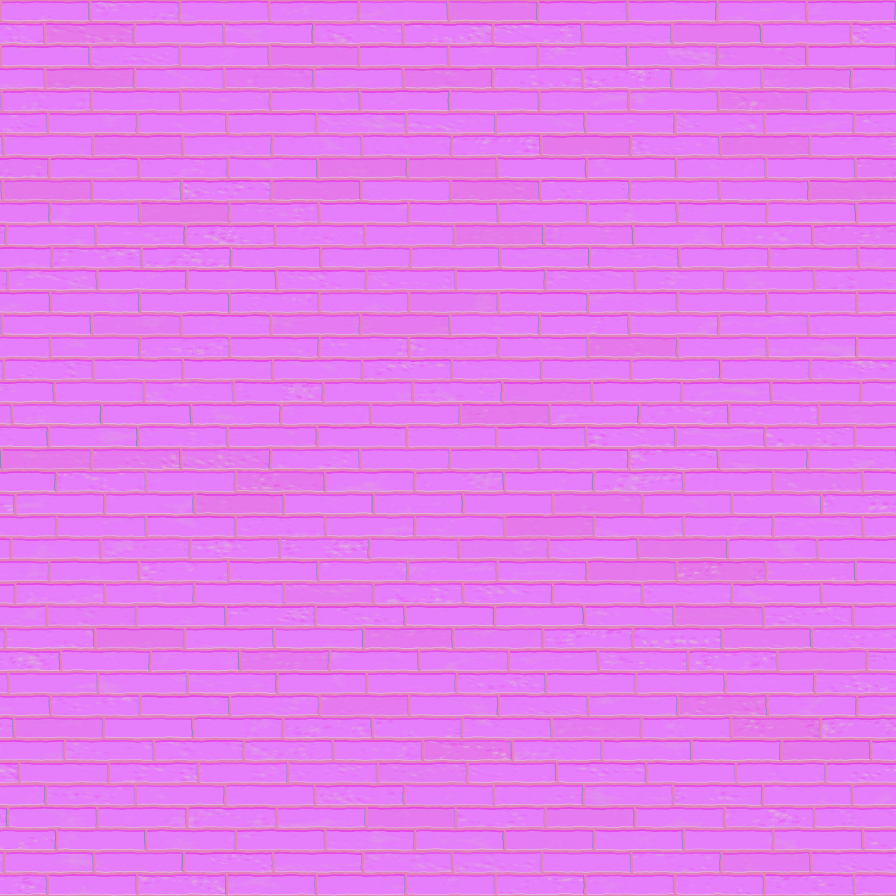
Give the GLSL for this texture map, as a WebGL 1 fragment shader.

```glsl
precision highp float;
uniform vec2 u_resolution;

const float TAU = 6.2831853;
const vec2 BRICKS = vec2(10.0, 40.0);
const vec3 FACE = vec3(0.90, 0.49, 0.985);
const vec3 HAZE = vec3(0.89, 0.55, 0.94);
const vec3 BLUSH = vec3(0.90, 0.46, 0.89);
const vec3 MORTAR = vec3(0.89, 0.51, 0.74);
const vec3 UPPER_RIM = vec3(0.90, 0.27, 0.90);
const vec3 LOWER_RIM = vec3(0.89, 0.70, 0.85);
const vec3 LEFT_RIM = vec3(0.93, 0.52, 0.84);
const vec3 RIGHT_RIM = vec3(0.55, 0.50, 0.76);

float hash(vec2 p) {
  return fract(sin(dot(p, vec2(127.1, 311.7))) * 4375.85);
}

// Distance to the nearest scattered point, wrapping every period cells
float cellular(vec2 p, vec2 period) {
  vec2 cell = floor(p);
  float nearest = 4.0;
  for (int j = -1; j <= 1; j++) {
    for (int i = -1; i <= 1; i++) {
      vec2 c = cell + vec2(float(i), float(j));
      vec2 id = mod(c, period);
      vec2 point = c + vec2(hash(id), hash(id + 57.3));
      nearest = min(nearest, distance(p, point));
    }
  }
  return nearest;
}

// Uneven hand-laid edges; whole frequencies keep the wrap
vec2 waver(vec2 uv) {
  vec2 a = TAU * uv;
  float x = sin(37.0 * a.y + 5.0 * a.x) + 0.6 * sin(83.0 * a.y - 11.0 * a.x);
  float y = sin(17.0 * a.x + 9.0 * a.y) + 0.7 * sin(41.0 * a.x - 23.0 * a.y)
          + 0.4 * sin(97.0 * a.x + 31.0 * a.y);
  return vec2(x, y) * vec2(0.0003, 0.00032);
}

float roundedBox(vec2 p, vec2 halfSize, float radius) {
  vec2 q = abs(p) - halfSize + radius;
  return length(max(q, 0.0)) + min(max(q.x, q.y), 0.0) - radius;
}

float rim(float inset, float width, float soft) {
  return 1.0 - smoothstep(width - soft, width + soft, inset);
}

// Alternate courses step by half; lower courses stray further
float courseShift(float row) {
  float stray = 0.3 * (1.0 - row / BRICKS.y);
  return 0.5 * mod(row + 1.0, 2.0) + stray * hash(vec2(row, 3.0));
}

// Slope of the pitted surface, signed along a diagonal
float pitSlope(vec2 uv) {
  vec2 period = vec2(80.0, 160.0);
  vec2 p = uv * period;
  p.x += 0.5 * sin(TAU * 29.0 * uv.y);
  return cellular(p + vec2(0.2, 0.3), period) - cellular(p, period);
}

vec3 brickFace(vec2 uv, vec2 id) {
  float patches = cellular(uv * vec2(24.0, 64.0), vec2(24.0, 64.0));
  float worn = smoothstep(0.45, 1.0, hash(id + 11.0));
  float slope = pitSlope(uv);
  float amount = (0.12 + 0.55 * worn) * smoothstep(0.25, 0.75, patches);
  vec3 color = mix(FACE, HAZE, 0.8 * smoothstep(0.55, 0.95, patches));
  color = mix(color, BLUSH, 0.7 * smoothstep(0.78, 1.0, hash(id + 29.0)));
  color = mix(color, LOWER_RIM, amount * smoothstep(0.16, 0.36, slope));
  return mix(color, UPPER_RIM, 0.6 * amount * smoothstep(0.18, 0.36, -slope));
}

vec3 wall(vec2 uv, float soft) {
  // Brick layout
  vec2 grid = (uv + waver(uv)) * BRICKS;
  float row = mod(floor(grid.y), BRICKS.y);
  grid.x -= courseShift(row);
  vec2 id = vec2(mod(floor(grid.x), BRICKS.x), row);
  vec2 p = (fract(grid) - 0.5) / BRICKS;

  // Small differences of size and tilt
  p.y += (hash(id + 5.0) - 0.5) * 0.008 * p.x;
  vec2 joint = vec2(0.0011, 0.0011 + 0.0004 * hash(id + 17.0));
  vec2 halfSize = 0.5 / BRICKS - joint;
  vec2 low = p + halfSize;
  vec2 high = halfSize - p;

  // Lit and shaded rims
  float shade = hash(id + 41.0);
  vec3 color = brickFace(uv, id);
  color = mix(color, LEFT_RIM, 0.7 * rim(low.x, 0.0010, soft));
  color = mix(color, RIGHT_RIM, (0.3 + 0.7 * shade * shade) * rim(high.x, 0.0012, soft));
  color = mix(color, LOWER_RIM, (0.6 + 0.4 * shade) * rim(low.y, 0.0012, soft));
  color = mix(color, UPPER_RIM, (0.65 + 0.35 * hash(id + 71.0)) * rim(high.y, 0.0019, soft));

  // Joints
  float outside = roundedBox(p, halfSize, 0.0016);
  return mix(color, MORTAR, smoothstep(-soft, soft, outside));
}

void main() {
  vec2 uv = gl_FragCoord.xy / u_resolution;
  float soft = max(0.5 / min(u_resolution.x, u_resolution.y), 0.0005);
  gl_FragColor = vec4(wall(uv, soft), 1.0);
}
```
